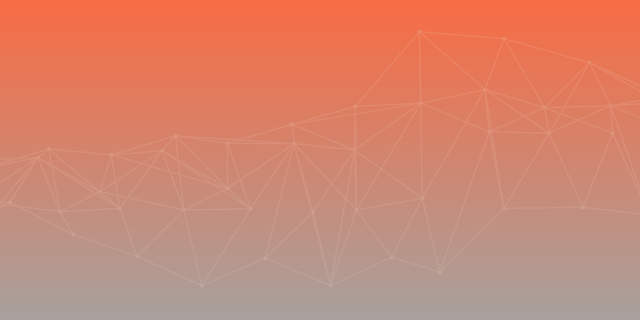
This background is drawn by a Shadertoy shader. Its source:

```glsl
const int ROWS = 4;
const int COLUMNS = 13;
const int LINK_KINDS = 5;
const vec3 TOP_ORANGE = vec3(0.967, 0.427, 0.270);
const vec3 BASE_GREY = vec3(0.655, 0.630, 0.618);
const vec3 MESH_TINT = vec3(0.93, 0.76, 0.69);

vec2 hash22(vec2 cell) {
    vec3 q = fract(cell.xyx * vec3(0.1031, 0.1030, 0.0973));
    q += dot(q, q.yzx + 33.33);
    return fract((q.xx + q.yz) * q.zy);
}

// Height of each mesh row; parity is +1 on odd columns, -1 on even ones
float lowerEdge(float x, float parity) {
    float dip = 0.17 * smoothstep(0.2, 0.45, x);
    float rise = 0.25 * smoothstep(1.2, 1.85, x);
    float fall = 0.12 * smoothstep(1.85, 2.05, x);
    return 0.32 - dip + rise - fall - 0.045 * parity;
}

float innerLow(float x) {
    return 0.34 + 0.25 * smoothstep(1.25, 1.5, x);
}

float innerHigh(float x, float parity) {
    float rise = 0.21 * smoothstep(0.95, 1.42, x);
    float fall = 0.07 * smoothstep(1.5, 1.7, x);
    float zigzag = 0.06 * (1.0 - smoothstep(0.9, 1.2, x));
    return 0.44 + 0.05 * x + rise - fall - zigzag * parity;
}

float upperEdge(float x, float parity) {
    float crest = smoothstep(1.0, 1.3, x) * (1.0 - smoothstep(1.5, 2.1, x));
    return 0.5 + 0.1 * x + 0.25 * crest + 0.02 * parity;
}

// Mesh node: evenly spaced columns, bent per row and slightly jittered
vec2 nodePosition(vec2 cell) {
    float parity = 2.0 * mod(cell.x, 2.0) - 1.0;
    float x = 0.2 * cell.x;
    vec2 jitter = 0.02 * (hash22(cell + 17.0) - 0.5);
    if (cell.y < 0.5) {
        x += 0.03 - 0.07 * exp(-pow(abs(cell.x - 7.5), 2.0));
        return vec2(x, lowerEdge(x, parity)) + 0.3 * jitter;
    }
    if (cell.y < 1.5) {
        x += 0.18 - 0.06 * smoothstep(4.0, 5.0, cell.x);
        return vec2(x, innerLow(x)) + jitter;
    }
    if (cell.y < 2.5) {
        x += 0.11;
        return vec2(x, innerHigh(x, parity)) + jitter;
    }
    x += 0.13 * smoothstep(7.0, 9.0, cell.x) - 0.04 * smoothstep(3.0, 4.0, cell.x) - 0.05;
    return vec2(x, upperEdge(x, parity)) + 0.3 * jitter;
}

float segmentDistance(vec2 p, vec2 a, vec2 b) {
    vec2 along = b - a;
    float t = clamp(dot(p - a, along) / dot(along, along), 0.0, 1.0);
    return length(p - a - along * t);
}

// Hairlines thinner than a pixel fade instead of breaking up
float strokeMask(float dist, float width, float pixel) {
    float reach = max(width, pixel);
    return width / reach * (1.0 - smoothstep(0.0, reach, dist));
}

float dotMask(float dist, float radius, float pixel) {
    return 1.0 - smoothstep(radius - 0.6 * pixel, radius + 0.6 * pixel, dist);
}

// Link kinds: sideways, upward, diagonal, crossing, and two rows up
vec2 linkOffset(int kind, float row) {
    if (kind == 0) return vec2(1.0, 0.0);
    if (kind == 1) return vec2(0.0, 1.0);
    if (kind == 2) return vec2(row < 1.5 ? -1.0 : 1.0, 1.0);
    if (kind == 4) return vec2(row < 0.5 ? 0.0 : 1.0, 2.0);
    if (row < 0.5) return vec2(-1.0, 2.0);
    return vec2(row < 1.5 ? 1.0 : -1.0, 1.0);
}

float linkChance(int kind, float row) {
    bool innerLowRow = row > 0.5 && row < 1.5;
    if (kind == 0) return innerLowRow ? 0.4 : 1.0;
    if (kind > 2) return innerLowRow ? 0.8 : 0.4;
    return 0.95;
}

// Returns line coverage in x and dot coverage in y
vec2 meshMask(vec2 p, float lineWidth, float dotRadius, float pixel) {
    vec2 mask = vec2(0.0);
    for (int i = 0; i < COLUMNS * ROWS; i++) {
        vec2 cell = vec2(float(i / ROWS - 1), float(i % ROWS));
        vec2 start = nodePosition(cell);
        mask.y = max(mask.y, dotMask(length(p - start), dotRadius, pixel));
        for (int kind = 0; kind < LINK_KINDS; kind++) {
            vec2 target = cell + linkOffset(kind, cell.y);
            float roll = hash22(cell + 7.0 * float(kind) + 91.0).x;
            if (target.y > float(ROWS - 1) || roll > linkChance(kind, cell.y)) continue;
            float dist = segmentDistance(p, start, nodePosition(target));
            mask.x = max(mask.x, strokeMask(dist, lineWidth, pixel));
        }
    }
    return mask;
}

void mainImage(out vec4 fragColor, in vec2 fragCoord) {
    float pixel = 1.0 / iResolution.y;
    vec2 p = fragCoord * pixel;
    float warmth = p.y + 0.2 * p.y * p.y * (1.0 - p.y);
    vec3 color = mix(BASE_GREY, TOP_ORANGE, warmth);
    vec2 mesh = meshMask(p, 0.0042, 0.006, pixel);
    color = mix(color, MESH_TINT, max(0.18 * mesh.x, 0.28 * mesh.y));
    fragColor = vec4(color, 1.0);
}
```
